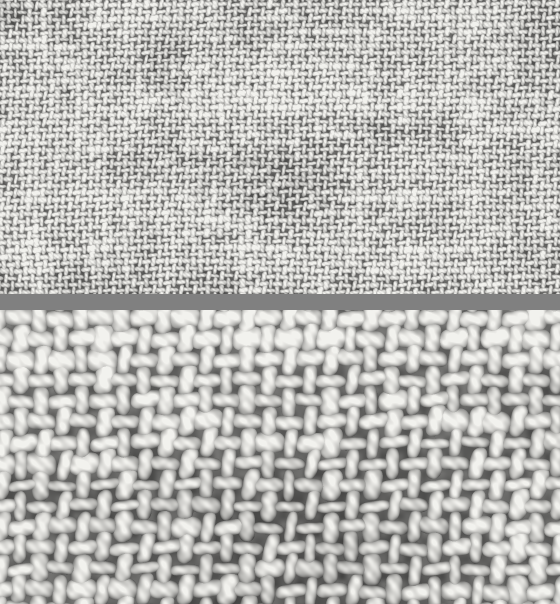
Top: the whole. Bottom: its middle third, enlarged.
Give the GLSL for this texture, as a WebGL 2 fragment shader.

```glsl
#version 300 es
precision highp float;
// Plain-weave linen seen close up: warp and weft stitches alternate over a
// dark ground. Each stitch is a rounded, twisted height profile; the highest
// one wins. Slow noise along each thread gives slubs, streaks and drift.
#define THREADS vec2(82.0, 42.0) // warp threads across, weft threads down
#define HALF_WIDTH 0.37          // thread half width, in cells
#define HALF_LENGTH 0.78         // stitch half length, in cells
#define SLUB 0.20                // extra half width in thick runs
#define DRIFT 0.8                // bend of the threads, in cells
#define JITTER 0.18              // offset of single stitches
#define TWIST 0.05               // contrast of the spun fibres
#define GROUND 0.38              // brightness between threads
#define CREST 0.93               // brightness on top of a thread
#define SAMPLES 3                // antialiasing grid per axis

const vec3 LINEN_TINT = vec3(1.0, 0.998, 0.982);

uniform vec2 u_resolution;
out vec4 fragColor;

float hash(vec2 p) {
    vec3 q = fract(p.xyx * vec3(0.1031, 0.1030, 0.0973));
    q += dot(q, q.yzx + 33.33);
    return fract((q.x + q.y) * q.z);
}

float noise(vec2 p) {
    vec2 i = floor(p), f = fract(p);
    f = f * f * (3.0 - 2.0 * f);
    return mix(mix(hash(i), hash(i + vec2(1, 0)), f.x),
               mix(hash(i + vec2(0, 1)), hash(i + vec2(1, 1)), f.x), f.y);
}

// Thickness change along one thread
float slub(float along, float thread, float strength) {
    float run = noise(vec2(along * 0.12, thread * 7.0 + 50.0));
    float knot = noise(vec2(along * 0.22 + 90.0, thread * 5.0 + 20.0));
    float own = hash(vec2(thread, strength * 40.0)) - 0.5;
    return strength * (0.75 * (run - 0.5) + smoothstep(0.62, 0.95, knot) + 0.4 * own);
}

// Dense and open areas, drawn out along the weft and the warp
float streaks(vec2 p) {
    float weft = noise(p * vec2(0.05, 0.22) + 11.0);
    float warp = noise(p * vec2(0.2, 0.06) + 47.0);
    return 0.65 * weft + 0.5 * warp - 0.575;
}

// Brightness of the cloth at p, measured in weave cells
float weave(vec2 p) {
    vec2 cell = floor(p);
    float top = 0.0;
    float density = streaks(p);
    float shade = GROUND + 0.16 * (noise(p * 2.5) - 0.5) + 0.1 * density;

    for (int y = -1; y <= 1; y++)
    for (int x = -1; x <= 1; x++) {
        vec2 c = cell + vec2(x, y);
        bool isWarp = mod(c.x + c.y, 2.0) < 0.5;
        vec2 shift = vec2(hash(c + 3.1), hash(c + 57.7)) - 0.5;
        vec2 d = p - c - 0.5 - JITTER * shift;

        // Stitch frame: q.x across the thread, q.y along it
        vec2 q = isWarp ? d : d.yx;
        q.x -= q.y * ((isWarp ? 0.1 : 0.03) + 0.25 * shift.x);
        float thick = isWarp ? slub(c.y, c.x + 200.0, SLUB * 0.75)
                             : slub(c.x, c.y, SLUB);
        float width = HALF_WIDTH + thick + 0.1 * density + 0.05 * shift.y;
        vec2 r = q / vec2(max(width, 0.26), HALF_LENGTH);
        r *= r;
        float height = 1.0 - r.x - r.y * r.y;

        if (height > top) {
            top = height;
            // Spun fibres slant across the stitch
            float phase = 6.2832 * hash(c + 19.0);
            float fibre = sin(q.x * 10.0 + q.y * 9.0 + phase);
            float fuzz = noise(p * 4.0 + c * 3.0) - 0.5;
            shade = mix(GROUND, CREST, pow(height, 0.7));
            shade += TWIST * fibre + 0.1 * fuzz;
            shade += 0.07 * (d.y - 0.4 * d.x) + 0.08 * shift.x;
            shade += 0.25 * thick + 0.12 * density;
        }
    }
    return shade;
}

// Canvas position to weave cells; the threads bend a little
vec2 clothPosition(vec2 uv) {
    vec2 bend = vec2(noise(uv * vec2(3.0, 4.0)),
                     noise(uv * vec2(3.0, 2.0) + 30.0)) - 0.5;
    return uv * THREADS + DRIFT * bend;
}

void main() {
    float total = 0.0;
    for (int j = 0; j < SAMPLES; j++)
    for (int i = 0; i < SAMPLES; i++) {
        vec2 offset = (vec2(i, j) + 0.5) / float(SAMPLES) - 0.5;
        total += weave(clothPosition((gl_FragCoord.xy + offset) / u_resolution));
    }
    float shade = total / float(SAMPLES * SAMPLES);
    fragColor = vec4(clamp(shade, 0.25, 0.95) * LINEN_TINT, 1.0);
}
```
